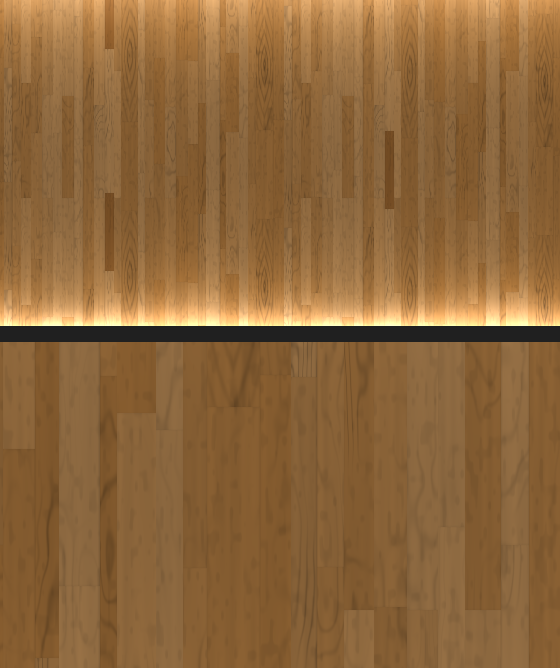
Top: the whole. Bottom: its middle third, enlarged.
A Shadertoy shader for this texture:

```glsl
// Narrow vertical hardwood floorboards, lit from the top and bottom edges.
// A block of jittered columns repeats twice across; each column is cut into
// boards with hashed tone and grain, then a vertical light profile is applied.

const float TILES = 2.0;             // repeats across the canvas
const float TILE_COLUMNS = 27.0;     // columns in one repeat
const float PERIOD = 0.68;           // vertical repeat, in canvas heights
const float TILE_SHIFT = 0.19;       // vertical slip between repeats
const float WIDTH_JITTER = 0.25;     // board edge offset, in columns
const float FIGURE_STEP = 13.0;      // one wide figured column per step
const float DARK_COLUMN = 10.0;      // column with one very dark board
const float BUTT_LINE = 0.393;       // height where many boards meet
const float SEAM_WIDTH = 0.03;       // in columns
const float SEAM_DEPTH = 0.10;       // strongest seam; each one varies
const float JOINT_DEPTH = 0.025;
const float STREAK_DEPTH = 0.07;     // long continuous fibres
const float FLECK_DEPTH = 0.06;      // short sparse pores
const float LINE_DEPTH = 0.17;       // curved growth lines
const float RING_DEPTH = 0.24;       // nested rings of figured boards
const vec3 BROWN = vec3(0.495, 0.340, 0.172);
const vec3 PALE = vec3(0.545, 0.406, 0.250);
const vec3 GLOW_TINT = vec3(0.03, 0.07, 0.13);

float hash(vec2 p) {
    vec3 q = fract(vec3(p.xyx) * 0.1031);
    q += dot(q, q.yzx + 33.33);
    return fract((q.x + q.y) * q.z);
}

float noise(vec2 p) {
    vec2 i = floor(p), f = fract(p);
    f = f * f * (3.0 - 2.0 * f);
    return mix(mix(hash(i), hash(i + vec2(1, 0)), f.x),
               mix(hash(i + vec2(0, 1)), hash(i + vec2(1, 1)), f.x), f.y);
}

// Left edge of a column; figured columns are spread wider.
float columnEdge(float i) {
    float k = mod(i, TILE_COLUMNS);
    float m = mod(k, FIGURE_STEP);
    if (m == FIGURE_STEP - 1.0) return i - 0.35;
    if (m == 0.0) return i + 0.35;
    return i + (hash(vec2(k, 7.0)) * 2.0 - 1.0) * WIDTH_JITTER;
}

// Brightness by height: soft wash at the top, strong uneven glow below.
float lightProfile(vec2 uv) {
    float reach = mix(0.025, 0.055, noise(vec2(uv.x * 14.0, 3.0)));
    return 0.93 + 0.68 * exp((uv.y - 1.0) / 0.17)
                + 0.60 * exp(-uv.y / 0.17) + exp(-uv.y / reach);
}

void mainImage(out vec4 fragColor, in vec2 fragCoord) {
    vec2 uv = fragCoord / iResolution.xy;
    float columns = TILES * TILE_COLUMNS;
    float x = uv.x * columns;
    float pixelX = columns / iResolution.x;
    float toColumns = columns * iResolution.y / iResolution.x;

    // Column lookup
    float i = floor(x);
    if (x < columnEdge(i)) i -= 1.0;
    else if (x >= columnEdge(i + 1.0)) i += 1.0;
    float left = columnEdge(i), right = columnEdge(i + 1.0);
    float k = mod(i, TILE_COLUMNS);
    float tile = floor(i / TILE_COLUMNS);
    bool figured = mod(k, FIGURE_STEP) == FIGURE_STEP - 1.0;
    bool darkColumn = k == DARK_COLUMN;

    // Board layout along the column: two boards per vertical repeat
    float split = mix(0.35, 0.65, hash(vec2(k, 11.0)));
    float start = hash(vec2(k, 17.0)) * PERIOD + tile * TILE_SHIFT;
    if (hash(vec2(k, 23.0)) < 0.4) start = BUTT_LINE;
    if (darkColumn) { split = 0.35; start = 0.17 + tile * TILE_SHIFT; }
    if (figured) { split = 0.6; start = 0.65 - 0.002 * k - 0.05 * tile; }
    float v = fract((uv.y - start) / PERIOD);
    float board = step(split, v);
    vec2 id = vec2(k, board);

    // Board tone: mostly set by the column, a little by the board
    float tone = mix(hash(vec2(k, 31.0)), hash(id + 31.0), 0.45);
    if (figured) tone *= 0.4;
    vec3 color = mix(BROWN, PALE, smoothstep(0.15, 0.75, tone));
    color *= 0.985 + 0.05 * hash(id + 47.0);
    if (darkColumn && board == 0.0) color = BROWN * vec3(0.90, 0.86, 0.80);

    // Long fibres, sparse pores and thin curved growth lines
    vec2 g = vec2(x - left, v * PERIOD) + id.yx * vec2(19.0, 5.0) + vec2(k * 3.7, 0.0);
    float streak = noise(g * vec2(6.0, 5.0)) - 0.5;
    float fleck = smoothstep(0.6, 0.9, noise(g * vec2(7.0, 75.0)));
    float flow = noise(g * vec2(1.0, 6.0)) + 0.12 * noise(g * vec2(3.0, 30.0));
    float lines = pow(0.5 + 0.5 * sin(flow * 36.0), 6.0);
    lines *= smoothstep(0.25, 0.8, noise(g * vec2(0.8, 9.0) + 40.0));
    float shade = 1.01 + STREAK_DEPTH * streak - FLECK_DEPTH * fleck;
    shade -= LINE_DEPTH * lines * mix(0.2, 1.0, hash(id + 59.0));

    // Long nested rings around an eye in the figured boards
    if (figured && board == 0.0) {
        vec2 q = vec2(x - 0.5 * (left + right), (v - 0.5 * split) * PERIOD * 9.0);
        float r = abs(q.x) * 0.5 + length(q) * 0.7 + 0.25 * (flow - 0.6);
        float rings = pow(0.5 + 0.5 * cos(r * 20.0), 3.0);
        shade -= RING_DEPTH * rings * exp(-r * 0.9) + 0.08 * exp(-r * r * 30.0);
    }

    // Thin seams of uneven strength, and faint butt joints
    float nearest = x - left < right - x ? i : i + 1.0;
    float depth = SEAM_DEPTH * pow(hash(vec2(mod(nearest, TILE_COLUMNS), 71.0)), 2.0);
    float side = min(x - left, right - x);
    float joint = min(min(v, 1.0 - v), abs(v - split)) * PERIOD * toColumns;
    float reach = SEAM_WIDTH + pixelX;
    shade *= 1.0 - depth * (1.0 - smoothstep(0.0, reach, side));
    shade *= 1.0 - JOINT_DEPTH * (1.0 - smoothstep(0.0, reach, joint));

    // Lighting
    float light = lightProfile(uv);
    color = color * shade * light + GLOW_TINT * max(light - 1.3, 0.0);
    fragColor = vec4(clamp(color, 0.0, 1.0), 1.0);
}
```
